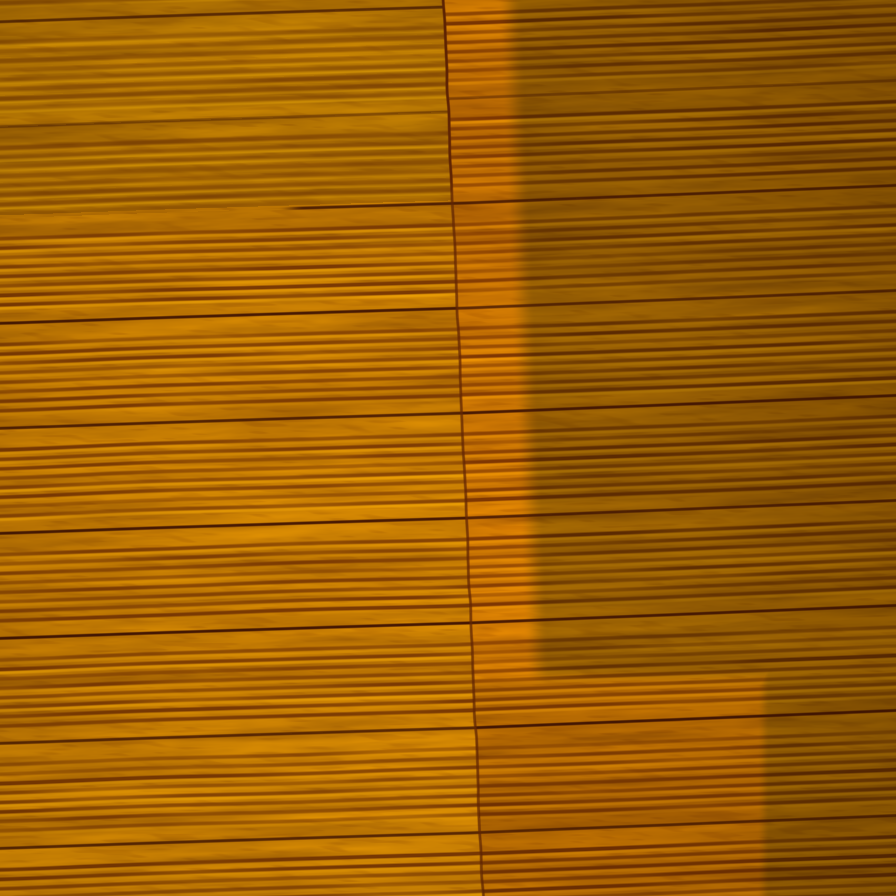
A Shadertoy shader for this texture:

```glsl
const float PITCH = 0.1172;         // board height
const float ANCHOR = 0.405;         // height of one seam at the left edge
const float SLOPE = 0.032;          // rise of the boards to the right
const float EXTRA_SLOPE = 0.010;    // added rise beyond the joint
const float JOINT_BASE = 0.539;
const float JOINT_LEAN = 0.044;
const float GROOVES = 8.0;          // grooves in each board
const float GROOVE_FIRST = 0.20;    // in board heights below the seam
const float GROOVE_GAP = 0.09;
const float GROOVE_HALF = 0.0022;
const float LIP_OFFSET = 0.32;      // in groove gaps below a groove
const float SEAM_HALF = 0.0016;
const float JOINT_HALF = 0.0015;
const float WORN_START = 0.760;     // worn boards lie above, left of the joint
const float WORN_SHIFT = 0.015;
const float SHADOW_SOFT = 0.014;

const vec3 WOOD_DARK = vec3(0.635, 0.380, 0.011);
const vec3 WOOD_LIGHT = vec3(0.840, 0.540, 0.011);
const vec3 HIGHLIGHT = vec3(0.91, 0.62, 0.02);
const vec3 GROOVE_COLOR = vec3(0.47, 0.22, 0.01);
const vec3 SEAM_COLOR = vec3(0.25, 0.08, 0.01);
const vec3 JOINT_COLOR = vec3(0.37, 0.14, 0.01);
const vec3 SHADOW_TINT = vec3(0.745, 0.735, 0.9);
const vec3 WARM_TINT = vec3(1.02, 0.94, 0.9);
const vec3 WORN_TINT = vec3(0.94, 0.97, 1.0);

float hash(vec2 p) {
    vec3 q = fract(p.xyx * 0.1031);
    q += dot(q, q.yzx + 33.33);
    return fract((q.x + q.y) * q.z);
}

float noise(vec2 p) {
    vec2 i = floor(p), f = fract(p);
    f = f * f * (3.0 - 2.0 * f);
    return mix(mix(hash(i), hash(i + vec2(1, 0)), f.x),
               mix(hash(i + vec2(0, 1)), hash(i + vec2(1, 1)), f.x), f.y);
}

// Soft-edged line: 1 at its centre, 0 outside
float line(float d, float halfWidth, float aa) {
    return 1.0 - smoothstep(0.3 * halfWidth, 1.2 * halfWidth + aa, abs(d));
}

float woodGrain(vec2 p) {
    float sum = 0.0, amp = 0.5;
    vec2 q = p * vec2(5.0, 85.0);
    for (int i = 0; i < 4; i++) {
        sum += amp * noise(q);
        q = q * vec2(2.3, 1.8) + 17.0;
        amp *= 0.55;
    }
    return sum / 1.01;
}

void mainImage(out vec4 fragColor, in vec2 fragCoord) {
    vec2 uv = fragCoord / iResolution.xy;
    float aa = 0.7 / min(iResolution.x, iResolution.y);

    // Board coordinates
    float jointX = uv.x - (JOINT_BASE - JOINT_LEAN * uv.y);
    float side = step(0.0, jointX);
    float v = uv.y - SLOPE * uv.x - EXTRA_SLOPE * max(uv.x - 0.52, 0.0);
    v += 0.0012 * (noise(vec2(uv.x * 5.0, 3.0)) - 0.5);
    float worn = (1.0 - side) * step(WORN_START, v);
    float row = (v - ANCHOR + worn * WORN_SHIFT) / PITCH;
    float board = floor(row);
    float below = 1.0 - fract(row);
    vec2 boardId = vec2(board + 20.0, side * 7.0 + 3.0);

    // Wood
    vec2 grainPos = vec2(uv.x, v) + 5.0 * hash(boardId);
    grainPos.y += 0.004 * noise(uv * vec2(14.0, 30.0));
    float grain = woodGrain(grainPos);
    float tone = 0.5 + 1.4 * (grain - 0.5) + 0.2 * (hash(boardId + 9.0) - 0.5);
    tone += 0.4 * (noise(uv * 4.0 + 2.0) - 0.5);
    vec3 color = mix(WOOD_DARK, WOOD_LIGHT, clamp(tone, -0.3, 1.2));

    // Short slanted figure in the grain
    float figure = noise(vec2(uv.x * 45.0 + v * 130.0, v * 260.0));
    color *= 1.0 - vec3(0.06, 0.09, 0.09) * smoothstep(0.55, 0.95, figure);

    // Grooves, each with its own depth and bright lower lip
    float g = (below - GROOVE_FIRST) / GROOVE_GAP;
    g += 0.14 * (noise(vec2(uv.x * 6.0, board * 3.0 + side * 40.0 + 60.0)) - 0.5);
    float id = clamp(floor(g + 0.35), 0.0, GROOVES - 1.0);
    vec2 grooveId = boardId * 13.0 + vec2(id, 0.0);
    float unit = GROOVE_GAP * PITCH;
    float wear = 0.65 + 0.6 * noise(vec2(uv.x * 9.0, id * 5.0 + board * 31.0 + 200.0));
    float depth = mix(0.55, 1.0, hash(grooveId)) * wear * mix(1.0, 0.6, worn);
    float lip = line((g - id - LIP_OFFSET) * unit, 0.0022, aa);
    color = mix(color, HIGHLIGHT, lip * wear * 0.7 * hash(grooveId + 4.0));
    float groove = line((g - id) * unit, GROOVE_HALF * mix(1.0, 1.4, worn), aa);
    color = mix(color, GROOVE_COLOR, min(groove * depth, 1.0));

    // Shadow with a stepped edge, and warmer light beside it
    float upper = smoothstep(0.230, 0.255, uv.y);
    float edge = uv.x - (0.610 - 0.041 * uv.y);
    float shade = max(upper * smoothstep(-SHADOW_SOFT, SHADOW_SOFT, edge),
                      smoothstep(-0.007, 0.007, uv.x - 0.852));
    color *= mix(vec3(1.0), WARM_TINT, side * (1.0 - shade));
    color *= 1.0 - 0.10 * side * (1.0 - upper) * (1.0 - shade);
    color *= mix(vec3(1.0), SHADOW_TINT, shade);
    color *= mix(vec3(1.0), WORN_TINT, worn);

    // Seams between boards; one fades out toward the left
    float seamId = floor(row + 0.5);
    float seam = line((row - seamId) * PITCH, SEAM_HALF, aa);
    float strength = mix(0.72, 1.0, hash(vec2(seamId + 30.0, side)));
    strength *= mix(1.0, 0.55, step(3.5, seamId) * step(seamId, 4.5));
    if (seamId == 3.0) strength *= smoothstep(0.31, 0.34, uv.x);
    color = mix(color, SEAM_COLOR, seam * strength);

    // Upright joint, darker at the top
    float wobble = 0.0015 * (noise(vec2(uv.y * 40.0, 8.0)) - 0.5);
    float jointDark = mix(0.75, 1.0, smoothstep(0.78, 0.80, uv.y));
    color = mix(color, JOINT_COLOR, jointDark * line(jointX + wobble, JOINT_HALF, aa));

    // Dim corners
    vec2 c = uv - 0.5;
    fragColor = vec4(color * (1.03 - 0.22 * dot(c, c)), 1.0);
}
```
